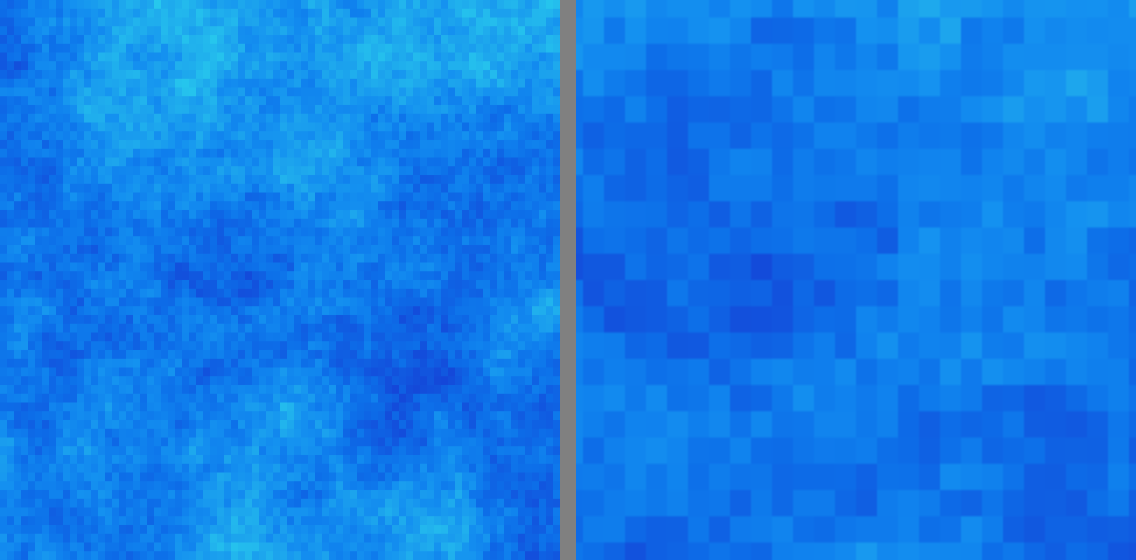
Left, the full canvas; right, a detail of the centre.
A three.js fragment shader for this texture:

```glsl
varying vec2 vUv;

const vec2 GRID = vec2(80.0, 64.0);
const float EDGE_SOFTNESS = 0.07;

const vec3 INDIGO = vec3(0.10, 0.16, 0.80);
const vec3 COBALT = vec3(0.07, 0.33, 0.87);
const vec3 ROYAL = vec3(0.05, 0.43, 0.91);
const vec3 AZURE = vec3(0.06, 0.50, 0.93);
const vec3 SKY = vec3(0.08, 0.57, 0.94);
const vec3 CERULEAN = vec3(0.11, 0.64, 0.93);
const vec3 LAGOON = vec3(0.14, 0.74, 0.93);
const vec3 CYAN = vec3(0.18, 0.92, 0.93);

float hash(vec2 p) {
  vec3 q = fract(vec3(p.xyx) * 0.1031);
  q += dot(q, q.yzx + 33.33);
  return fract((q.x + q.y) * q.z);
}

float valueNoise(vec2 p) {
  vec2 i = floor(p);
  vec2 f = fract(p);
  f = f * f * (3.0 - 2.0 * f);
  float low = mix(hash(i), hash(i + vec2(1.0, 0.0)), f.x);
  float high = mix(hash(i + vec2(0.0, 1.0)), hash(i + vec2(1.0)), f.x);
  return mix(low, high, f.y);
}

// Centred fractal noise, turned at each octave to hide the lattice
float cloud(vec2 p, float gain) {
  const mat2 TURN = mat2(1.6, 1.2, -1.2, 1.6);
  float sum = 0.0;
  float amplitude = 1.0;
  for (int octave = 0; octave < 5; octave++) {
    sum += amplitude * (valueNoise(p) - 0.5);
    p = TURN * p + vec2(17.3, 41.7);
    amplitude *= gain;
  }
  return sum;
}

// Fade from the previous colour to the next; green marks each stop
vec3 rampStep(vec3 color, vec3 from, vec3 to, float shade) {
  return mix(color, to, clamp((shade - from.g) / (to.g - from.g), 0.0, 1.0));
}

vec3 waterRamp(float shade) {
  vec3 color = rampStep(INDIGO, INDIGO, COBALT, shade);
  color = rampStep(color, COBALT, ROYAL, shade);
  color = rampStep(color, ROYAL, AZURE, shade);
  color = rampStep(color, AZURE, SKY, shade);
  color = rampStep(color, SKY, CERULEAN, shade);
  color = rampStep(color, CERULEAN, LAGOON, shade);
  return rampStep(color, LAGOON, CYAN, shade);
}

// One flat colour per cell: broad patches, a bright top and fine grain
vec3 cellColor(vec2 cell) {
  vec2 uv = (cell + 0.5) / GRID;
  float glow = smoothstep(0.6, 1.0, uv.y) * mix(0.07, 0.2, uv.x);
  float patches = 0.24 * cloud(uv * 4.0 + vec2(23.0, 61.0), 0.7);
  float grain = 0.12 * (hash(cell + 131.0) - 0.5);
  return waterRamp(0.505 + glow + patches + grain);
}

// Mosaic with a narrow blend across the cell borders
vec3 mosaic(vec2 uv, float softness) {
  vec2 p = uv * GRID - 0.5;
  vec2 cell = floor(p);
  vec2 blend = smoothstep(0.5 - softness, 0.5 + softness, fract(p));
  vec3 low = mix(cellColor(cell), cellColor(cell + vec2(1.0, 0.0)), blend.x);
  vec3 high = mix(cellColor(cell + vec2(0.0, 1.0)), cellColor(cell + vec2(1.0)), blend.x);
  return mix(low, high, blend.y);
}

void main() {
  gl_FragColor = vec4(mosaic(vUv, EDGE_SOFTNESS), 1.0);
}
```
